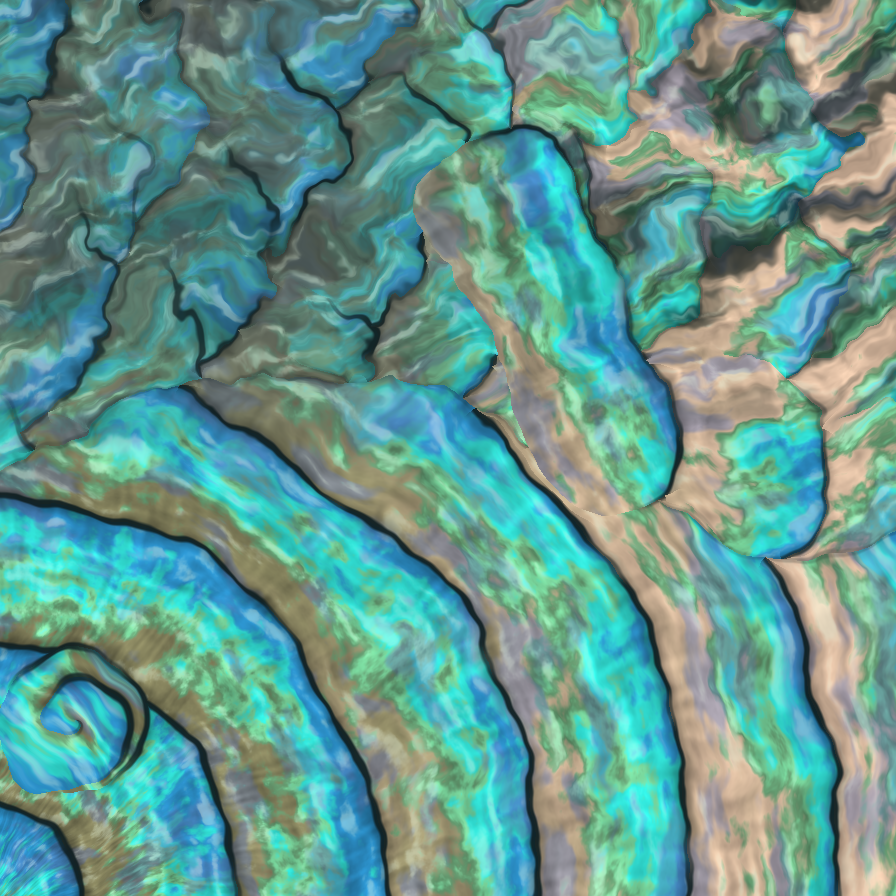
This texture is drawn by a Shadertoy shader. Its source:

```glsl
struct Fold {
    float tone;  // 0 at the pale root, 1 at the blue lip
    vec2 grain;  // coordinates along and across the fibres
    float rim;   // distance to the lip, positive inside
    float ink;   // strength of the dark seam on the lip
};

float hash(vec2 p) {
    vec3 q = fract(p.xyx * 0.1031);
    q += dot(q, q.yzx + 33.33);
    return fract((q.x + q.y) * q.z);
}

float noise(vec2 p) {
    vec2 i = floor(p), f = fract(p);
    f = f * f * (3.0 - 2.0 * f);
    vec2 e = vec2(0.0, 1.0);
    return mix(mix(hash(i), hash(i + e.yx), f.x),
               mix(hash(i + e.xy), hash(i + e.yy), f.x), f.y);
}

float fbm(vec2 p) {
    float sum = 0.0, amp = 0.55;
    for (int i = 0; i < 4; i++) {
        sum += amp * noise(p);
        p = mat2(1.6, 1.2, -1.2, 1.6) * p + 7.3;
        amp *= 0.5;
    }
    return sum;
}

vec2 sineWarp(vec2 p, float freq, float amp) {
    for (int i = 0; i < 5; i++) {
        p += amp * sin(p.yx * freq + vec2(1.0, 2.6) * float(i + 1));
        freq *= 1.9;
        amp *= 0.52;
    }
    return p;
}

vec2 turn(vec2 p, float angle) {
    float c = cos(angle), s = sin(angle);
    return vec2(c * p.x + s * p.y, c * p.y - s * p.x);
}

Fold overlay(Fold under, Fold over) {
    if (over.rim > 0.0) return over;
    if (-over.rim < under.rim) {
        under.rim = -over.rim;
        under.ink = over.ink;
    }
    return under;
}

// Overlapping cellular discs, painted from right to left
Fold scales(vec2 p, float density) {
    vec2 grain = turn(p, 0.42);
    vec2 g = turn(p, -0.35) * density;
    Fold result = Fold(0.2, grain, 1.0, 0.0);
    for (int x = 1; x >= -1; x--)
    for (int y = 1; y >= -1; y--) {
        vec2 cell = floor(g) + vec2(x, y);
        vec2 jitter = vec2(hash(cell), hash(cell + 41.7)) - 0.5;
        float radius = 0.6 + 0.36 * hash(cell + 9.2);
        vec2 d = g - cell - 0.5 - 0.6 * jitter;
        float facing = d.x / radius;
        float ink = smoothstep(0.0, 0.7, facing) * (0.35 + 0.65 * hash(cell + 3.1));
        float tone = 0.32 + 0.6 * facing;
        result = overlay(result, Fold(tone, grain, (radius - length(d)) / density, ink));
    }
    return result;
}

// Broad growth ridges sweeping round a centre
Fold ridges(vec2 p, vec2 centre, float spacing) {
    vec2 d = p - centre;
    float r = length(d);
    float phase = fract(r / spacing);
    float top = 0.49 + 0.1 * sin(p.x * 5.5 - 0.3) - p.y;
    float lip = min(phase, 1.0 - phase) * spacing;
    vec2 grain = vec2(atan(d.y, d.x) * 0.6, r);
    return Fold(phase, grain, min(top, lip), mix(0.25, 1.0, step(lip, top)));
}

// Rounded strip from a to b with its lip on the right
Fold tongue(vec2 p, vec2 a, vec2 b, float radius) {
    vec2 axis = normalize(b - a), d = p - a;
    float along = dot(d, axis), side = dot(d, vec2(-axis.y, axis.x));
    float reach = clamp(along, 0.0, length(b - a));
    return Fold(0.5 + 0.5 * side / radius, vec2(along, side),
                radius - length(vec2(along - reach, side)),
                smoothstep(-0.3, 0.5, side / radius));
}

Fold curl(vec2 p, vec2 centre, float radius) {
    vec2 d = p - centre;
    float r = length(d);
    float coil = fract(1.3 * r / radius + atan(d.y, d.x) / 6.28318);
    float seam = min(coil, 1.0 - coil) * radius / 1.3;
    return Fold(0.2 + 0.7 * coil, vec2(r, d.x + d.y), min(radius - r, seam),
                smoothstep(-0.6, 0.6, (d.x + d.y) / radius));
}

vec3 nacre(float tone, float tint) {
    vec3 sand = mix(vec3(0.50, 0.49, 0.35), vec3(0.83, 0.71, 0.61), tint);
    vec3 olive = vec3(0.38, 0.58, 0.42);
    vec3 mint = vec3(0.44, 0.78, 0.57);
    vec3 aqua = vec3(0.18, 0.82, 0.78);
    vec3 blue = vec3(0.16, 0.53, 0.74);
    vec3 c = mix(sand, olive, smoothstep(0.22, 0.38, tone));
    c = mix(c, mint, smoothstep(0.36, 0.52, tone));
    c = mix(c, aqua, smoothstep(0.52, 0.66, tone));
    return mix(c, blue, smoothstep(0.72, 0.94, tone));
}

void mainImage(out vec4 fragColor, in vec2 fragCoord) {
    vec2 uv = fragCoord / iResolution.y;
    float upper = smoothstep(0.42, 0.68, uv.y);
    vec2 p = sineWarp(uv, 13.0, 0.011);
    vec2 ragged = vec2(fbm(uv * 13.0), fbm(uv * 13.0 + 31.0)) - 0.5;
    p += ragged * mix(0.018, 0.09, upper);

    // Layers of shell from back to front
    Fold f = scales(p, 6.2);
    f = overlay(f, ridges(p, vec2(-0.05), 0.167));
    f = overlay(f, tongue(mix(p, uv, 0.5), vec2(0.55, 0.77), vec2(0.69, 0.5), 0.08));
    f = overlay(f, curl(p, vec2(0.08, 0.19), 0.08));

    // Fibres and drifting iridescence
    float cloud = fbm(f.grain * vec2(10.0, 24.0) + 3.0);
    float fleck = fbm(f.grain * vec2(45.0, 60.0) + 17.0);
    float fibre = noise(f.grain * vec2(20.0, 115.0));
    float hatch = noise(f.grain * vec2(125.0, 28.0));
    float dusk = upper * (1.0 - smoothstep(0.4, 0.6, uv.x));
    float wrinkled = smoothstep(0.62, 0.74, uv.x + 0.15 * (uv.y - 0.6)) * smoothstep(0.5, 0.62, uv.y);
    float tone = f.tone + 0.8 * (cloud - 0.5) + 0.65 * (fleck - 0.5) + 0.14 * (0.35 - uv.x);
    vec3 col = nacre(tone - 0.1 * wrinkled, smoothstep(0.2, 0.9, uv.x + 0.4 * (cloud - 0.5)));

    // Violet sheen and smoky upper left
    float violet = smoothstep(0.54, 0.7, fbm(f.grain * vec2(15.0, 32.0) + 51.0));
    col = mix(col, vec3(0.36, 0.44, 0.66), 0.45 * violet);
    col = mix(col, vec3(0.34, 0.39, 0.38), dusk * (0.75 - 0.5 * smoothstep(0.6, 0.95, tone)));

    // Relief, wrinkles and glints
    float shade = fbm(f.grain * vec2(16.0, 42.0) + 120.0);
    col *= 0.52 + 0.24 * fibre + 0.18 * hatch + 0.3 * fleck + 0.3 * shade;
    float crease = fbm(f.grain * vec2(8.0, 30.0) + 80.0);
    float valley = 1.0 - smoothstep(0.3, 0.56, crease);
    col = mix(col, col * 0.35 + vec3(0.02, 0.06, 0.06), valley * max(wrinkled, 0.35 * upper));
    float glint = smoothstep(0.62, 0.85, 0.5 * fibre + 0.6 * fleck);
    col = mix(col, vec3(0.84, 0.90, 0.82), 0.4 * glint);

    // Thin broken seams with a soft shade beside them
    float press = f.ink * smoothstep(0.1, 0.45, noise(uv * 19.0)) * (1.0 - 0.5 * wrinkled);
    press = mix(press, f.ink, 0.55 * (1.0 - upper));
    float seam = 0.0004 + 0.0024 * noise(uv * 34.0);
    col *= 1.0 - 0.3 * f.ink * (1.0 - smoothstep(0.0, 0.016, f.rim));
    float line = 1.0 - smoothstep(seam, seam + 0.0035, f.rim);
    col = mix(col, vec3(0.06, 0.12, 0.13), 0.92 * press * line);
    fragColor = vec4(clamp(col, 0.0, 1.0), 1.0);
}
```
